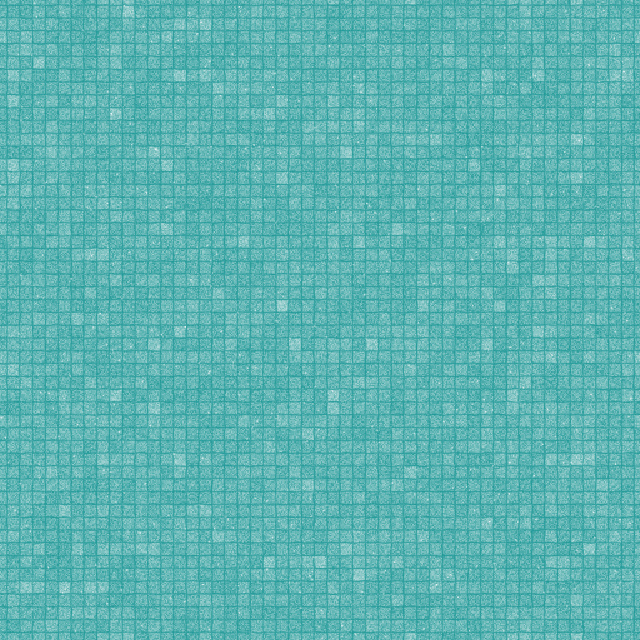
Write a Shadertoy shader that draws this texture.

```glsl
// A sheet of small square teal mosaic tiles, 50 by 50, with thin soft grout.
// Each tile gets a random paleness; fine grain, cellular mottling and a few
// white flecks are summed into one tone that blends from deep teal to white.

const float TILES = 50.0;              // repeats across and down
const vec2  GRID_SHIFT = vec2(0.45, 0.40);
const float GROUT_HALF_WIDTH = 0.05;   // in tile units
const float GROUT_SOFTNESS = 0.055;
const float GROUT_WOBBLE = 0.018;
const float GROUT_TONE = 0.04;
const float BASE_TONE = 0.265;
const float TILE_VARIATION = 0.10;
const float PALE_TILE_BOOST = 0.15;    // reached only by a few tiles
const float GRAIN_CELLS = 512.0;       // grain cells across the canvas
const float GRAIN_AMOUNT = 0.20;
const float MOTTLE_CELLS = 150.0;
const float MOTTLE_AMOUNT = 0.07;
const float FLECK_SHARE = 0.025;       // share of mottle cells with a fleck
const float FLECK_TONE = 0.30;
const vec3  DEEP_TEAL = vec3(0.11, 0.595, 0.59);
const vec3  WHITE = vec3(1.0, 0.985, 0.985);

float hash(vec2 p) {
    vec3 q = fract(p.xyx * vec3(0.1031, 0.1030, 0.0973));
    q += dot(q, q.yzx + 33.33);
    return fract((q.x + q.y) * q.z);
}

vec2 hash2(vec2 p) {
    return vec2(hash(p + 17.0), hash(p + 71.0));
}

// Distance to the nearest scattered point, and that point's random value
vec2 cellular(vec2 p) {
    vec2 cell = floor(p);
    vec2 nearest = vec2(9.0, 0.0);
    for (int y = -1; y <= 1; y++) {
        for (int x = -1; x <= 1; x++) {
            vec2 c = cell + vec2(x, y);
            float d = length(c + hash2(c) - p);
            if (d < nearest.x) nearest = vec2(d, hash(c + 139.0));
        }
    }
    return nearest;
}

// Broad, faint drift of tone over the sheet
float drift(vec2 uv) {
    vec2 a = 6.2832 * uv;
    return sin(2.0 * a.x + sin(3.0 * a.y)) * sin(3.0 * a.y + 1.7 * sin(a.x))
         + 0.5 * sin(5.0 * a.x - 4.0 * a.y);
}

// Grout coverage, uneven in width and strength along each joint
float grout(vec2 p, float pixel) {
    vec2 wobble = GROUT_WOBBLE * (sin(p.yx * 2.3 + 4.0 * floor(p + 0.5))
                                + sin(p.yx * 5.1 + 9.0 * floor(p + 0.5)));
    vec2 toJoint = abs(fract(p + wobble + 0.5) - 0.5);
    float blur = max(GROUT_SOFTNESS, 0.5 * pixel);
    vec2 lines = 1.0 - smoothstep(GROUT_HALF_WIDTH - blur, GROUT_HALF_WIDTH + blur, toJoint);
    vec2 joint = floor(p + 0.5);
    vec2 strength = vec2(hash(vec2(joint.x, floor(p.y)) + 5.0),
                         hash(vec2(floor(p.x), joint.y) + 211.0));
    lines *= mix(vec2(0.65), vec2(1.0), strength);
    // Darker knots where joints cross
    float knot = 0.6 * hash(joint + 307.0) * (1.0 - smoothstep(0.04, 0.16, length(toJoint)));
    return max(max(lines.x, lines.y), knot);
}

void mainImage(out vec4 fragColor, in vec2 fragCoord) {
    vec2 uv = fragCoord / iResolution.xy;
    vec2 p = uv * TILES + GRID_SHIFT;
    vec2 tile = mod(floor(p), TILES);
    float pixel = TILES / iResolution.y;

    // Tile paleness: mostly even, with a few bright tiles
    float tone = BASE_TONE + TILE_VARIATION * hash(tile + 3.0);
    float pale = pow(hash(tile + 401.0), 9.0);
    tone += PALE_TILE_BOOST * pale + 0.012 * drift(uv);

    // Mottling and grain
    vec2 spot = cellular(uv * MOTTLE_CELLS);
    tone += MOTTLE_AMOUNT * (spot.y - 0.5) * (1.0 - smoothstep(0.2, 0.8, spot.x));
    vec2 grain = hash2(floor(uv * GRAIN_CELLS));
    tone += GRAIN_AMOUNT * (grain.x + grain.y - 1.0);

    // Soft shading at the tile rim, then the grout itself
    vec2 edge = abs(fract(p + 0.5) - 0.5);
    tone -= 0.035 * exp(-14.0 * min(edge.x, edge.y));
    float groutTone = GROUT_TONE + 0.25 * GRAIN_AMOUNT * (grain.x - 0.5);
    tone = mix(tone, groutTone, 0.9 * grout(p, pixel));

    // Scattered white flecks
    float fleckBlur = 0.5 * MOTTLE_CELLS / iResolution.y;
    float fleck = step(1.0 - FLECK_SHARE, spot.y)
                * (1.0 - smoothstep(0.2 - fleckBlur, 0.2 + fleckBlur, spot.x));
    tone += FLECK_TONE * fleck;

    fragColor = vec4(mix(DEEP_TEAL, WHITE, clamp(tone, 0.0, 1.0)), 1.0);
}
```
